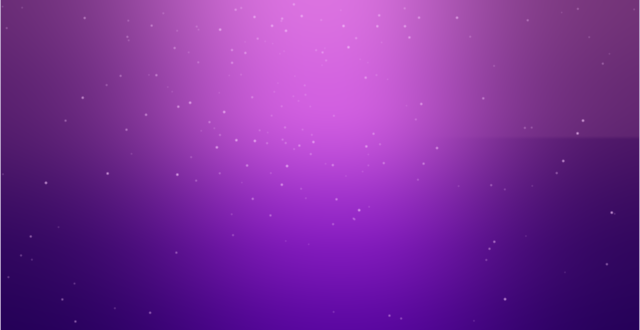
Reproduce this background procedurally as a Shadertoy shader.

```glsl
float hash(vec2 p) {
    vec3 q = fract(vec3(p.xyx) * 0.1031);
    q += dot(q, q.yzx + 33.33);
    return fract((q.x + q.y) * q.z);
}

// Blend four colours from the bottom to the top
vec3 ramp(float y, vec3 bottom, vec3 low, vec3 high, vec3 top) {
    vec3 c = mix(bottom, low, smoothstep(-0.08, 0.36, y));
    c = mix(c, high, smoothstep(0.22, 0.70, y));
    return mix(c, top, smoothstep(0.60, 1.05, y));
}

// Sparse dots, denser near the upper middle
float stars(vec2 uv, float aspect, float cells, float seed) {
    vec2 grid = vec2(uv.x * aspect, uv.y) * cells;
    vec2 id = floor(grid);
    vec2 key = id + seed;
    vec2 centre = 0.15 + 0.7 * vec2(hash(key + 11.3), hash(key + 47.9));
    vec2 place = (id + centre) / (cells * vec2(aspect, 1.0));

    vec2 spread = (place - vec2(0.43, 0.90)) / vec2(0.27, 0.48);
    float chance = 0.022 + 0.15 * exp(-dot(spread, spread));
    float present = step(hash(key + 83.1), chance);

    float level = hash(key + 29.7);
    float radius = mix(0.0035, 0.0055, level);
    float d = length(grid - id - centre) / cells;
    float soft = 0.5 / iResolution.y;
    float speck = 1.0 - smoothstep(radius * 0.2 - soft, radius + soft, d);
    return present * speck * mix(0.15, 0.75, level * level);
}

void mainImage(out vec4 fragColor, in vec2 fragCoord) {
    vec2 uv = fragCoord / iResolution.xy;
    float aspect = iResolution.x / iResolution.y;

    // Dim sides and the bright central column
    vec3 side = ramp(uv.y, vec3(0.13, 0.00, 0.33), vec3(0.19, 0.03, 0.36),
                     vec3(0.32, 0.11, 0.41), vec3(0.39, 0.16, 0.44));
    vec3 core = ramp(uv.y, vec3(0.34, 0.02, 0.62), vec3(0.54, 0.12, 0.76),
                     vec3(0.82, 0.37, 0.88), vec3(0.86, 0.45, 0.88));
    float middle = mix(0.54, 0.50, uv.y);
    float width = uv.x < middle ? 0.31 : 0.275;
    float offset = abs(uv.x - middle) / width;
    float glow = exp(-pow(offset, 2.2));
    vec3 color = mix(side, core, glow);

    // Faint horizontal seam on the right
    float right = smoothstep(0.62, 0.95, uv.x);
    float seam = smoothstep(-1.0, 1.0, (uv.y - 0.583) * 132.0);
    float fade = smoothstep(0.10, 0.58, uv.y);
    color += right * seam * vec3(0.050, 0.035, 0.020);
    color -= right * (1.0 - seam) * fade * vec3(0.015, 0.015, 0.015);

    // Layers of scattered specks
    float light = 0.0;
    for (int i = 0; i < 3; i++) {
        float layer = float(i);
        light += stars(uv, aspect, 19.0 + 5.0 * layer, 61.0 * layer);
    }
    color = mix(color, vec3(0.96, 0.76, 0.98), min(light, 0.75));

    // Pale hairlines at both sides
    float border = min(uv.x, 1.0 - uv.x);
    float hairline = 1.0 - smoothstep(0.0006, 0.0022, border);
    color = mix(color, vec3(0.80, 0.74, 0.86), 0.8 * hairline);

    fragColor = vec4(clamp(color, 0.0, 1.0), 1.0);
}
```
